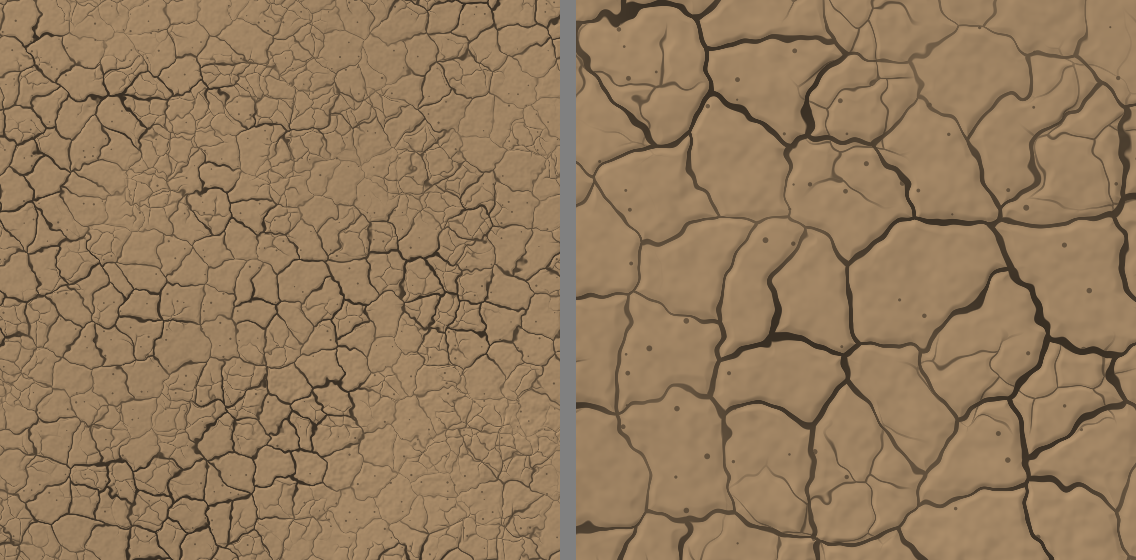
Left, the full canvas; right, a detail of the centre.
Give the GLSL for this texture, as a WebGL 1 fragment shader.

```glsl
precision highp float;
uniform vec2 u_resolution;

// Colours
const vec3 CLAY = vec3(0.626, 0.516, 0.388);
const vec3 CRACK_COLOR = vec3(0.20, 0.165, 0.125);

// Crack networks, lengths in canvas units
const float MAIN_CELLS = 17.0;
const float MINOR_CELLS = 29.0;
const float CELL_JITTER = 0.88;
const float BEND = 0.020;
const float JAG = 0.006;
const float THIN = 0.0005;
const float WIDE = 0.0019;
const float RIM_WIDTH = 0.0075;
const float RIM_HEIGHT = 0.0014;

// Clay surface
const float PIT_CELLS = 62.0;
const float PIT_SHARE = 0.13;
const float GRAIN_HEIGHT = 0.0009;
const vec2 LIGHT_DIR = vec2(-0.64, 0.77);
const float LIGHT_STEP = 0.0016;
const float LIGHT_GAIN = 0.55;
const float HIGHLIGHT = 0.55;

vec2 hash2(vec2 p) {
  vec2 s = vec2(dot(p, vec2(127.1, 311.7)), dot(p, vec2(269.5, 183.3)));
  return fract(sin(s) * 43758.5453);
}

vec2 noise2(vec2 p) {
  vec2 i = floor(p), f = fract(p);
  f = f * f * (3.0 - 2.0 * f);
  vec2 low = mix(hash2(i), hash2(i + vec2(1.0, 0.0)), f.x);
  vec2 high = mix(hash2(i + vec2(0.0, 1.0)), hash2(i + 1.0), f.x);
  return mix(low, high, f.y);
}

vec2 cellPoint(vec2 cell) {
  return cell + 0.5 + CELL_JITTER * (hash2(cell) - 0.5);
}

// Distance to the nearest border between Voronoi cells
float borderDistance(vec2 p) {
  vec2 home = floor(p), nearestCell = home, nearest = vec2(0.0);
  float best = 100.0;
  for (int y = -1; y <= 1; y++) {
    for (int x = -1; x <= 1; x++) {
      vec2 cell = home + vec2(float(x), float(y));
      vec2 r = cellPoint(cell) - p;
      if (dot(r, r) < best) {
        best = dot(r, r);
        nearest = r;
        nearestCell = cell;
      }
    }
  }
  float border = 10.0;
  for (int y = -2; y <= 2; y++) {
    for (int x = -2; x <= 2; x++) {
      vec2 r = cellPoint(nearestCell + vec2(float(x), float(y))) - p;
      vec2 across = r - nearest;
      if (dot(across, across) > 0.0001) {
        border = min(border, dot(0.5 * (r + nearest), normalize(across)));
      }
    }
  }
  return border;
}

float crackLine(float d, float width, float pixel) {
  return 1.0 - smoothstep(width - 0.5 * pixel, width + 0.8 * pixel, d);
}

float pits(vec2 p, float pixel) {
  vec2 cell = floor(p * PIT_CELLS);
  vec2 pick = hash2(cell + 71.0);
  vec2 center = (cell + 0.25 + 0.5 * hash2(cell + 33.0)) / PIT_CELLS;
  float radius = mix(0.0005, 0.0017, pick.y);
  return step(pick.x, PIT_SHARE) * crackLine(length(p - center), radius, pixel);
}

// x: height, y: darkness of cracks and pits
vec2 surface(vec2 p, float pixel) {
  vec2 q = p + BEND * (noise2(p * 36.0) - 0.5) + JAG * (noise2(p * 120.0) - 0.5);
  float mainDist = borderDistance(q * MAIN_CELLS) / MAIN_CELLS;
  float minorDist = borderDistance(q * MINOR_CELLS + 40.0) / MINOR_CELLS;

  vec2 local = noise2(p * 13.0 + 5.0);
  vec2 broad = noise2(p * 4.0 + 19.0);
  float strength = smoothstep(0.15, 0.85, 0.65 * local.x + 0.35 * broad.x);
  float minor = smoothstep(0.48, 0.72, noise2(p * 16.0 + 60.0).x);

  float mainCrack = crackLine(mainDist, mix(THIN, WIDE, strength), pixel);
  mainCrack *= mix(0.32, 0.95, strength);
  float minorCrack = crackLine(minorDist, THIN, pixel) * minor * 0.55;
  float rough = smoothstep(0.55, 0.9, 0.7 * broad.y + 0.3 * local.y);

  float height = RIM_HEIGHT * mix(0.4, 1.0, strength) * smoothstep(0.0, RIM_WIDTH, mainDist);
  height += 0.4 * RIM_HEIGHT * minor * smoothstep(0.0, 0.6 * RIM_WIDTH, minorDist);
  float grain = noise2(p * 65.0).x + 0.45 * noise2(p * 170.0).y;
  height += GRAIN_HEIGHT * (1.0 + 1.6 * rough) * grain;

  float hollow = 0.13 * strength * exp(-mainDist / 0.004);
  float dark = max(max(mainCrack, minorCrack), 0.55 * pits(p, pixel));
  return vec2(height, max(dark, hollow));
}

void main() {
  float pixel = 1.0 / min(u_resolution.x, u_resolution.y);
  vec2 p = gl_FragCoord.xy * pixel;
  vec2 here = surface(p, pixel);
  vec2 lit = surface(p + LIGHT_DIR * LIGHT_STEP, pixel);

  // Slopes facing the light brighten less than the others darken
  float shade = LIGHT_GAIN * (here.x - lit.x) / LIGHT_STEP;
  shade = shade > 0.0 ? min(shade * HIGHLIGHT, 0.12) : shade;
  float tone = 1.0 + shade + 0.05 * (noise2(p * 3.0 + 8.0).x - 0.5);
  tone += 0.035 * (noise2(p * 260.0).x - 0.5);

  gl_FragColor = vec4(mix(CLAY * tone, CRACK_COLOR, here.y), 1.0);
}
```
